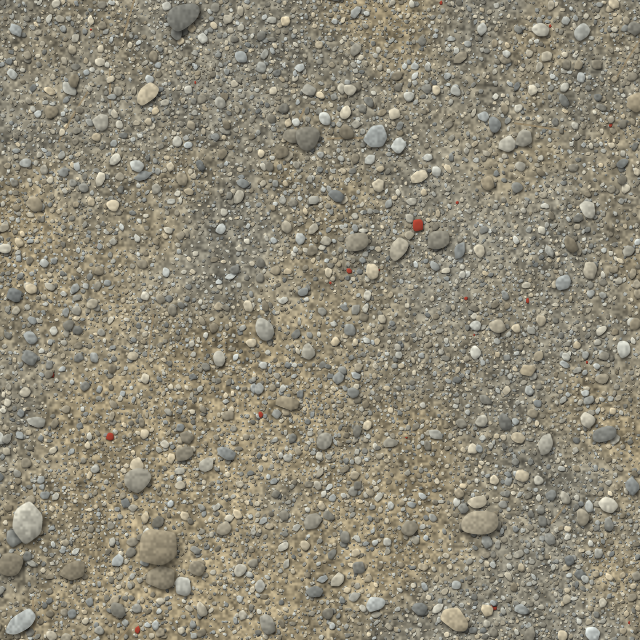
Reproduce this texture procedurally as a WebGL 1 fragment shader.

```glsl
precision highp float;
// Stony ground: sandy, grainy soil under five layers of scattered pebbles.
// Each layer jitters faceted stones on a grid, from fine grit to cobbles,
// with a lit side, a soft contact shadow and density that varies in clumps.

uniform vec2 u_resolution;

const float TAU = 6.2832;
const vec2 LIGHT_DIR = vec2(-0.5, 0.866);
const vec3 SAND = vec3(0.605, 0.555, 0.445);
const vec3 SILT = vec3(0.525, 0.510, 0.455);
const vec3 COOL_TINT = vec3(0.97, 1.00, 0.98);
const vec3 WARM_TINT = vec3(1.07, 1.00, 0.84);
const vec3 RED_CHIP = vec3(0.62, 0.25, 0.19);
const vec3 STRAW = vec3(0.60, 0.53, 0.41);

vec4 hash4(vec2 p) {
  vec4 h = fract(p.xyxy * vec4(0.1031, 0.1030, 0.0973, 0.1099));
  h += dot(h, h.wzxy + 33.33);
  return fract((h.xxyz + h.yzzw) * h.zywx);
}

float noise(vec2 p) {
  vec2 i = floor(p);
  vec2 f = fract(p);
  f = f * f * (3.0 - 2.0 * f);
  float bottom = mix(hash4(i).x, hash4(i + vec2(1.0, 0.0)).x, f.x);
  float top = mix(hash4(i + vec2(0.0, 1.0)).x, hash4(i + 1.0).x, f.x);
  return mix(bottom, top, f.y);
}

float fbm(vec2 p) {
  float total = 0.0;
  float weight = 0.5;
  for (int i = 0; i < 4; i++) {
    total += weight * noise(p);
    p = mat2(1.6, 1.2, -1.2, 1.6) * p + 17.3;
    weight *= 0.5;
  }
  return total / 0.9375;
}

vec2 rotate(vec2 p, float angle) {
  float c = cos(angle);
  float s = sin(angle);
  return vec2(c * p.x + s * p.y, c * p.y - s * p.x);
}

// Rounded irregular hexagon: 0 at the centre, 1 on the outline.
float pebble(vec2 q, vec2 seed, float sharpness) {
  float total = 0.0;
  for (int k = 0; k < 6; k++) {
    float side = float(k);
    float angle = (side + 0.5 * fract(seed.x * 7.0 + side * 0.618)) * TAU / 6.0;
    float reach = 0.9 + 0.28 * fract(seed.y * 13.0 + side * 0.382);
    float facet = max(dot(q, vec2(cos(angle), sin(angle))) / reach, 0.0001);
    total += pow(facet, sharpness);
  }
  return pow(total, 1.0 / sharpness);
}

// Paints one layer of stones over the colour below it.
vec3 scatterStones(vec3 colour, vec2 p, float cells, float density, float grain, float pixel) {
  vec2 home = floor(p * cells);
  for (int y = -1; y <= 1; y++) {
    for (int x = -1; x <= 1; x++) {
      vec2 cell = home + vec2(float(x), float(y));
      vec4 seed = hash4(cell + cells * 3.7);
      vec4 look = hash4(cell + cells * 5.3 + 71.0);
      float clump = noise(cell / cells * 8.0 + cells);
      if (seed.w > density * mix(0.4, 1.6, clump)) continue;

      vec2 offset = p * cells - cell - 0.5 - 0.7 * (seed.xy - 0.5);
      float radius = mix(0.24, 0.43, seed.z * seed.z);
      vec2 axes = radius * vec2(1.0, mix(0.6, 1.0, look.w));
      float angle = (look.z - 0.5) * TAU * 0.5;
      vec2 q = rotate(offset, angle) / axes;
      if (dot(q, q) > 6.0) continue;

      float sharpness = mix(4.0, 11.0, seed.x);
      float d = pebble(q, look.xy, sharpness);
      vec2 shadowPoint = rotate(offset + LIGHT_DIR * radius * 0.24, angle) / axes;
      float shadow = 1.0 - smoothstep(0.7, 1.35, pebble(shadowPoint, look.xy, sharpness));
      colour *= 1.0 - 0.6 * shadow;

      float tone = mix(0.45, 0.77, look.x) * (0.88 + 0.24 * grain);
      vec3 stone = tone * mix(COOL_TINT, WARM_TINT, look.y);
      stone = mix(stone, RED_CHIP, step(fract(look.z * 37.0), 0.0007));
      float relief = dot(offset, LIGHT_DIR) / radius;
      stone *= 1.0 + 0.28 * relief * smoothstep(0.1, 1.0, d);
      float edge = min(0.75 * pixel * cells / radius, 0.6);
      colour = mix(colour, stone, 1.0 - smoothstep(1.0 - edge, 1.0 + edge, d));
    }
  }
  return colour;
}

// A few thin, slightly bent dry stalks.
vec3 scatterStraw(vec3 colour, vec2 p, float pixel) {
  for (int i = 0; i < 12; i++) {
    vec4 seed = hash4(vec2(float(i) * 3.1, 47.0));
    vec2 q = rotate(p - seed.xy, seed.z * TAU);
    float reach = mix(0.015, 0.05, seed.w);
    q.y += 2.0 * (seed.w - 0.5) * q.x * q.x;
    float d = length(vec2(max(abs(q.x) - reach, 0.0), q.y));
    colour = mix(colour, STRAW, 0.75 * (1.0 - smoothstep(0.0006, 0.0008 + pixel, d)));
  }
  return colour;
}

void main() {
  float pixel = 1.0 / min(u_resolution.x, u_resolution.y);
  vec2 p = gl_FragCoord.xy * pixel;
  float grain = noise(p * 240.0);
  // Soil: broad sandy patches with coarse and fine grain.
  vec3 colour = mix(SILT, SAND, smoothstep(0.3, 0.7, fbm(p * 5.0 + 9.0)));
  colour *= 1.0 + 0.45 * (grain - 0.5) + 0.4 * (noise(p * 115.0) - 0.5) + 0.35 * (fbm(p * 14.0) - 0.5);
  // Stones from grit to cobbles.
  colour = scatterStones(colour, p, 160.0, 0.60, grain, pixel);
  colour = scatterStones(colour, p, 95.0, 0.50, grain, pixel);
  colour = scatterStraw(colour, p, pixel);
  colour = scatterStones(colour, p, 55.0, 0.34, grain, pixel);
  colour = scatterStones(colour, p, 30.0, 0.18, grain, pixel);
  gl_FragColor = vec4(scatterStones(colour, p, 15.0, 0.11, grain, pixel), 1.0);
}
```
